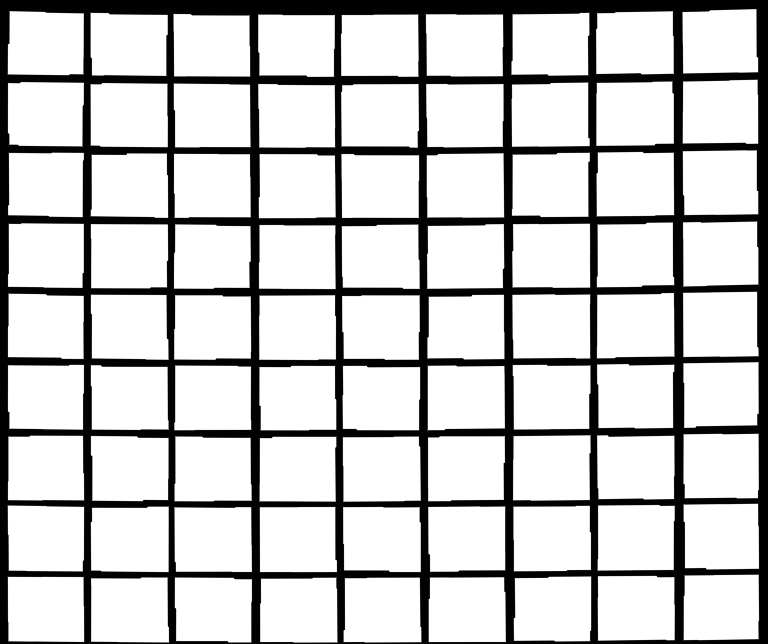
Write a Shadertoy shader that draws this pattern.

```glsl
// A nine by nine lattice of white panes divided by uneven black bars.
// The plane is bent by a slight sag and lean, then cut into cells; each pane
// is a box whose four edges tilt and step by amounts hashed from its cell.

const vec2 CANVAS = vec2(1.1907, 1.0);     // canvas height is one unit
const vec2 PITCH = vec2(0.1309, 0.10997);  // spacing of the bars
const vec2 ORIGIN = vec2(0.0048, -0.0008); // lower left crossing
const float COUNT = 9.0;                   // panes along each axis
const float PI = 3.14159265;
const vec3 BAR = vec3(0.005);
const vec3 PANE = vec3(1.0);

float hash(vec2 p) {
    vec3 h = fract(p.xyx * 0.1031);
    h += dot(h, h.yzx + 33.33);
    return fract((h.x + h.y) * h.z);
}

// Undoes the bending of the bars, so that the lattice becomes straight.
vec2 straighten(vec2 p) {
    vec2 uv = p / CANVAS;
    float wave = sin(PI * uv.x);
    float bow = mix(0.0012, 0.0050, uv.y) * wave * wave;
    float lean = 0.0016 * uv.x * (1.0 - uv.y);
    float sag = 0.0033 + 0.0019 * uv.y + 0.0028 * pow(uv.y, 10.0);
    float tilt = 0.0034 * uv.x;
    return p + vec2(bow - lean, sag * 4.0 * uv.x * (1.0 - uv.x) - tilt);
}

// Half width of a numbered bar: a base that grows, plus a wobble.
float halfWidth(float bar, float base, float growth, float wobble, float border) {
    float outer = step(COUNT, bar) + 1.0 - step(0.5, bar);
    return base + growth * bar + wobble * cos(2.45 * (bar - 3.0)) + border * outer;
}

float columnBar(float bar) {
    return halfWidth(bar, 0.0051, 0.00012, 0.0009, 0.0020);
}

float rowBar(float bar) {
    return halfWidth(bar, 0.0042, 0.00016, 0.0003, 0.0005);
}

// Small inset along one edge: a slight slope and one short step.
float roughEdge(float along, vec2 cell, float side) {
    vec2 seed = cell + vec2(17.0, 31.0) * side;
    float slope = 0.0014 * (hash(seed + 3.7) - 0.5) * (along - 0.5);
    float place = mix(0.15, 0.85, hash(seed + 11.3));
    float facing = hash(seed + 23.9) < 0.5 ? -1.0 : 1.0;
    float jog = smoothstep(-0.01, 0.01, facing * (along - place));
    return slope + 0.0024 * hash(seed + 41.1) * jog;
}

// Distance to the nearest pane edge, positive inside the pane.
float paneDistance(vec2 p) {
    vec2 q = p - ORIGIN;
    vec2 cell = clamp(floor(q / PITCH), 0.0, COUNT - 1.0);
    vec2 low = q - cell * PITCH;
    vec2 high = PITCH - low;
    vec2 along = low / PITCH;
    float left = low.x - columnBar(cell.x) - roughEdge(along.y, cell, 1.0);
    float right = high.x - columnBar(cell.x + 1.0) - roughEdge(along.y, cell, 2.0);
    float bottom = low.y - rowBar(cell.y) - roughEdge(along.x, cell, 3.0);
    float top = high.y - rowBar(cell.y + 1.0) - roughEdge(along.x, cell, 4.0);
    return min(min(left, right), min(bottom, top));
}

void mainImage(out vec4 fragColor, in vec2 fragCoord) {
    vec2 p = fragCoord / iResolution.xy * CANVAS;
    float soft = 0.7 / iResolution.y;
    float pane = smoothstep(-soft, soft, paneDistance(straighten(p)));
    fragColor = vec4(mix(BAR, PANE, pane), 1.0);
}
```
